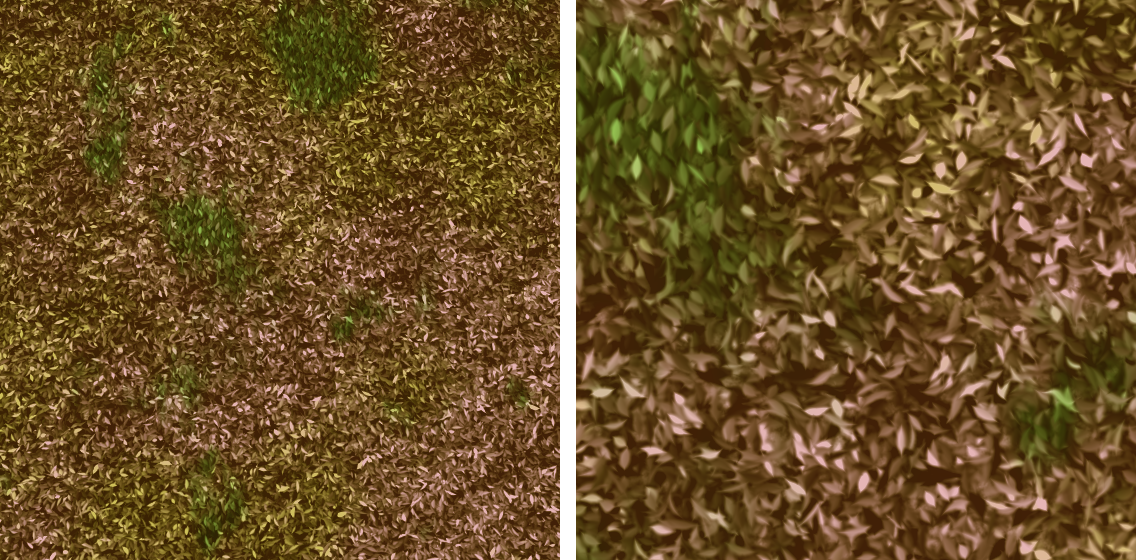
Left: the whole. Right: its middle third, enlarged.
Write a Shadertoy shader that draws this texture.

```glsl
// Dry, patchy lawn: short curved blades scattered in stacked layers over rough soil.
// Each blade carries a tone and a hue; the tone picks a colour from a ramp of browns,
// and broad noise patches tint it towards straw, olive or lush green.

const int LAYERS = 6;
const float CELL_SIZE = 0.016;      // spacing of blades in the nearest rows
const float EDGE_SOFTNESS = 0.14;   // in cells
const float BLADE_CONTRAST = 2.45;
const float SOIL_CONTRAST = 5.0;
const float SHADOW_DEPTH = 0.32;
const float TONE_GAIN = 1.15;
const float TONE_OFFSET = 0.16;
const float PATCH_SCALE = 4.5;

const vec3 OLIVE_TINT = vec3(0.95, 1.03, 0.62);
const vec3 STRAW_TINT = vec3(1.06, 0.97, 1.28);
const vec3 LUSH_TINT = vec3(0.72, 1.10, 0.62);

// Ramp from deep shade to sunlit straw, with the tone at which each is reached
const vec3 RAMP[6] = vec3[6](
    vec3(0.24, 0.13, 0.02), vec3(0.32, 0.22, 0.05), vec3(0.42, 0.31, 0.12),
    vec3(0.53, 0.41, 0.22), vec3(0.65, 0.53, 0.35), vec3(0.85, 0.73, 0.56));
const float RAMP_TONE[6] = float[6](-1.75, -0.88, -0.16, 0.48, 1.15, 2.0);

float hash(vec2 p) {
    return fract(sin(dot(p, vec2(127.1, 311.7))) * 43758.5453);
}

float valueNoise(vec2 p) {
    vec2 i = floor(p), f = fract(p);
    f = f * f * (3.0 - 2.0 * f);
    return mix(mix(hash(i), hash(i + vec2(1, 0)), f.x),
               mix(hash(i + vec2(0, 1)), hash(i + vec2(1, 1)), f.x), f.y);
}

float fbm(vec2 p) {
    float sum = 0.0, weight = 0.53;
    for (int i = 0; i < 4; i++) {
        sum += weight * valueNoise(p);
        p = mat2(0.8, 0.6, -0.6, 0.8) * p * 2.03 + 17.3;
        weight *= 0.5;
    }
    return sum;
}

vec3 rampColour(float tone) {
    vec3 colour = RAMP[0];
    for (int i = 0; i < 5; i++) {
        float t = (tone - RAMP_TONE[i]) / (RAMP_TONE[i + 1] - RAMP_TONE[i]);
        colour = mix(colour, RAMP[i + 1], clamp(t, 0.0, 1.0));
    }
    return colour;
}

// Lays one blade over the surface, whose x is tone and y is hue
vec2 layBlade(vec2 surface, vec2 offset, vec2 id, float upright) {
    float spread = mix(3.14, 1.3, upright);
    float angle = mix(2.4, 1.6, upright) + (hash(id + 3.1) - 0.5) * spread;
    float halfLength = mix(0.32, 0.72, hash(id + 5.7));
    float halfWidth = mix(0.11, 0.25, hash(id + 9.2));
    float c = cos(angle), s = sin(angle);
    vec2 local = vec2(c * offset.x + s * offset.y, c * offset.y - s * offset.x);

    float along = local.x / halfLength;
    float bend = (hash(id + 11.9) - 0.5) * 0.5;
    float across = local.y + bend * halfLength * (along * along - 0.5);
    float edge = abs(across) - halfWidth * (1.0 - along * along);
    float cover = 1.0 - smoothstep(-EDGE_SOFTNESS, EDGE_SOFTNESS, edge);
    float shadow = 1.0 - smoothstep(0.0, 0.3, edge);

    float tone = hash(id + 13.3) + hash(id + 17.8) + hash(id + 21.4) - 1.5;
    tone = tone * BLADE_CONTRAST + 0.4 * clamp(across / halfWidth, -1.0, 1.0);
    float hue = (hash(id + 25.6) - 0.5) * 0.7;
    surface.x -= SHADOW_DEPTH * shadow;
    return mix(surface, vec2(tone, hue), cover);
}

void mainImage(out vec4 fragColor, in vec2 fragCoord) {
    vec2 p = fragCoord / iResolution.y;

    // Blades shrink slightly towards the far, upper side
    vec2 ground = vec2((p.x - 0.5) * (1.0 + 0.25 * p.y), p.y * (1.0 + 0.16 * p.y));

    // Broad patches: dry straw, bare soil and lush tufts with ragged upright edges
    float dryness = (fbm(p * PATCH_SCALE + 4.7) - 0.5) * 2.6 + 0.45 * (p.x - 0.5);
    float bare = smoothstep(0.56, 0.74, fbm(p * vec2(5.0, 7.0) + 31.4));
    float ragged = (valueNoise(p * vec2(90.0, 25.0)) - 0.5) * 0.09;
    float lush = smoothstep(0.58, 0.76, fbm(p * vec2(6.0, 5.0) + 52.6) + ragged - 0.1 * dryness);
    lush *= 1.0 - 0.6 * bare;

    // Soil grain, then layers of blades
    vec2 surface = vec2((fbm(ground * 95.0) - 0.5) * SOIL_CONTRAST, 0.0);
    for (int layer = 0; layer < LAYERS; layer++) {
        float turn = float(layer) * 0.7;
        vec2 q = ground / CELL_SIZE + vec2(0.37, 0.61) * float(layer);
        vec2 cell = floor(q);
        for (int y = -1; y <= 1; y++)
        for (int x = -1; x <= 1; x++) {
            vec2 neighbour = cell + vec2(x, y);
            vec2 id = neighbour + 41.3 * float(layer) + turn;
            vec2 centre = neighbour + vec2(hash(id), hash(id + 1.7));
            surface = layBlade(surface, q - centre, id, lush);
        }
    }

    // Patch lighting and colour
    float tone = surface.x * TONE_GAIN + TONE_OFFSET + 0.3 * dryness - 0.45 * bare;
    tone += (fbm(p * 22.0 + 8.1) - 0.5) * 1.2;
    tone = mix(tone, tone * 0.65 - 0.4, lush);
    float straw = clamp(0.5 + dryness + surface.y + 0.35 * bare, 0.0, 1.0);
    vec3 tint = mix(OLIVE_TINT, STRAW_TINT, straw);
    tint = mix(tint, LUSH_TINT, lush * clamp(0.85 - surface.y, 0.0, 1.0));
    fragColor = vec4(clamp(rampColour(tone) * tint, 0.0, 1.0), 1.0);
}
```
